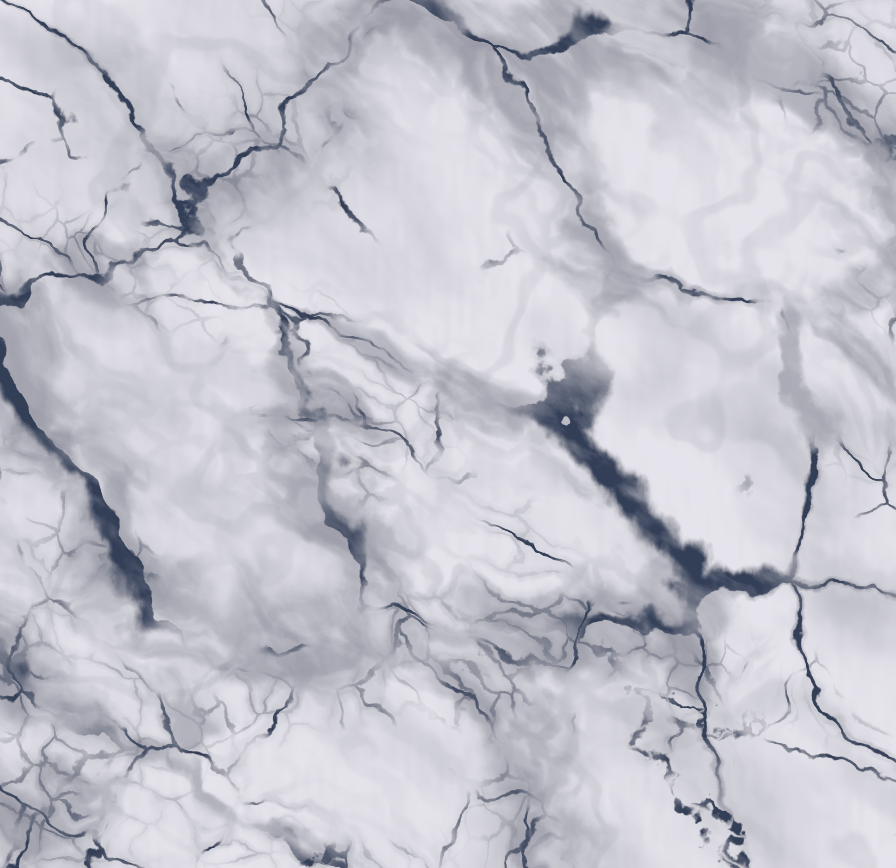
Give the GLSL for this texture, as a Shadertoy shader.

```glsl
// Brecciated white marble: pale angular blocks set in mottled grey cement and cut
// by ragged navy cracks. Three scales of warped Voronoi cells give the blocks;
// noise stretched along the drift direction decides where seams widen or darken.

#define DRIFT vec2(0.80, -0.60)
#define BLOCK_SCALE 3.5
#define SHARD_SCALE 8.5
#define CHIP_SCALE 25.0
#define WARP 0.085
#define CHATTER 0.016
#define CEMENT 0.36
#define CLOUD 0.20
#define CRACK_WIDTH 0.0036
#define WHITE vec3(0.898, 0.894, 0.924)
#define GREY vec3(0.610, 0.614, 0.658)
#define NAVY vec3(0.200, 0.245, 0.340)

vec2 hash2(vec2 p) {
    vec3 h = fract(p.xyx * vec3(0.1031, 0.1030, 0.0973));
    h += dot(h, h.yzx + 33.33);
    return fract((h.xx + h.yz) * h.zy);
}

float noise(vec2 p) {
    vec2 i = floor(p), f = fract(p);
    f = f * f * (3.0 - 2.0 * f);
    return mix(mix(hash2(i).x, hash2(i + vec2(1, 0)).x, f.x),
               mix(hash2(i + vec2(0, 1)).x, hash2(i + vec2(1, 1)).x, f.x), f.y);
}

float fbm(vec2 p) {
    float sum = 0.0, amp = 0.516;
    for (int i = 0; i < 5; i++) {
        sum += amp * noise(p);
        p = mat2(1.6, 1.2, -1.2, 1.6) * p + 5.7;
        amp *= 0.5;
    }
    return sum;
}

// x: distance to the nearest cell border, y: random value of the cell
vec2 cells(vec2 p) {
    vec2 base = floor(p), f = fract(p), nearCell = vec2(0), nearOffset = vec2(0);
    float best = 9.0;
    for (int y = -1; y <= 1; y++)
    for (int x = -1; x <= 1; x++) {
        vec2 c = vec2(x, y);
        vec2 r = c + hash2(base + c) - f;
        if (dot(r, r) < best) { best = dot(r, r); nearCell = c; nearOffset = r; }
    }
    float border = 9.0;
    for (int y = -2; y <= 2; y++)
    for (int x = -2; x <= 2; x++) {
        vec2 c = nearCell + vec2(x, y);
        vec2 r = c + hash2(base + c) - f;
        vec2 gap = r - nearOffset;
        if (dot(gap, gap) > 1e-5)
            border = min(border, dot(0.5 * (nearOffset + r), normalize(gap)));
    }
    return vec2(border, hash2(base + nearCell + 71.0).y);
}

float seam(float dist, float width) {
    return 1.0 - smoothstep(0.3 * width, width, dist);
}

void mainImage(out vec4 fragColor, in vec2 fragCoord) {
    vec2 uv = fragCoord / iResolution.y;
    vec2 flow = vec2(dot(uv, DRIFT), dot(uv, vec2(-DRIFT.y, DRIFT.x)));

    // Warped, drift-stretched space; the chatter makes borders jagged
    vec2 warp = vec2(fbm(uv * 4.0 + 3.1), fbm(uv * 4.0 + 27.4)) - 0.5;
    vec2 chatter = vec2(fbm(uv * 27.0 + 9.3), fbm(uv * 27.0 + 45.8)) - 0.5;
    vec2 q = flow * vec2(0.75, 1.1) + 2.0 * WARP * warp + 2.0 * CHATTER * chatter + 4.0;
    vec2 block = cells(q * BLOCK_SCALE);
    vec2 shard = cells(q * SHARD_SCALE + 13.0);
    vec2 chip = cells(q * CHIP_SCALE + 41.0);
    float blockEdge = block.x / BLOCK_SCALE;
    float shardEdge = shard.x / SHARD_SCALE;
    float chipEdge = chip.x / CHIP_SCALE;

    // Bands of crushed stone, and the margin where blocks break up
    float crush = smoothstep(0.42, 0.66, fbm(flow * vec2(2.0, 4.2) + 11.3));
    float margin = 1.0 - smoothstep(0.02, 0.09, blockEdge);
    float broken = crush * mix(0.25, 1.0, margin);

    // Mottled cement, clouds, tinted shards and faint healed veins
    float wisps = fbm(flow * vec2(7.0, 17.0) + 3.0 * warp);
    float mottle = smoothstep(0.30, 0.68, fbm(flow * vec2(15.0, 30.0) + 5.0 * warp + 17.0));
    float cement = CEMENT * seam(blockEdge, mix(0.008, 0.058, crush)) * (0.25 + 1.1 * mottle);
    float mortar = 0.26 * seam(shardEdge, mix(0.005, 0.020, crush)) * broken;
    float gravel = 0.22 * seam(chipEdge, 0.010) * broken * smoothstep(0.42, 0.56, wisps);
    float cloud = CLOUD * smoothstep(0.46, 0.68, fbm(flow * vec2(2.6, 5.0) + 31.7))
                * (0.3 + wisps + 0.5 * mottle) * mix(0.45, 1.0, margin);
    float tint = 0.16 * shard.y * shard.y * broken;
    float ghost = 0.09 * seam(abs(fbm(uv * 2.3 + 51.0) - 0.5), 0.016);
    float grain = 0.04 * (noise(uv * vec2(130.0, 30.0)) - 0.5) + 0.05 * (wisps - 0.5);
    float soft = max(cement + mortar + gravel + cloud + tint + ghost + grain, 0.0);
    float depth = 0.6 * (1.0 - exp(-soft / 0.6));

    // Dark cracks: borders swelling on one side, broken hairlines, a long fault
    float teeth = 0.030 * (fbm(uv * vec2(55.0, 22.0)) - 0.5);
    float swell = smoothstep(0.55, 0.74, fbm(flow * vec2(3.0, 4.0) + 61.2));
    float open = smoothstep(0.44, 0.56, fbm(uv * 5.0 + 83.0));
    float snap = smoothstep(0.34, 0.52, fbm(uv * 15.0 + 33.0));
    float oneSided = swell * step(0.5, block.y);
    float crack = seam(blockEdge + teeth * oneSided, CRACK_WIDTH + 0.030 * oneSided)
                * max(open * (0.3 + 0.7 * snap), swell);
    float hairOpen = smoothstep(0.50, 0.62, fbm(flow * vec2(4.0, 6.0) + 97.0));
    float hair = 0.85 * seam(shardEdge, 0.9 * CRACK_WIDTH) * hairOpen * snap;
    float splinter = 0.5 * seam(chipEdge, 0.0030) * hairOpen * broken * snap;
    float faultOpen = smoothstep(0.50, 0.66, fbm(flow * vec2(2.2, 3.5) + 19.0));
    float fault = seam(abs(fbm(flow * vec2(1.5, 3.6) + 0.25 * chatter + 7.7) - 0.5),
                       0.004 + 0.017 * faultOpen) * faultOpen;
    fault *= smoothstep(0.001, 0.007, chipEdge + 0.005 * wisps) * (0.35 + 0.65 * snap);
    float dark = max(max(crack, fault), max(hair, splinter));
    dark *= 0.50 + 0.95 * fbm(flow * vec2(28.0, 60.0));
    depth = mix(depth, 1.0, clamp(dark, 0.0, 1.0));

    // Tone ramp from white through grey to navy
    vec3 color = mix(WHITE, GREY, clamp(depth * 2.0, 0.0, 1.0));
    color = mix(color, NAVY, clamp(depth * 2.0 - 1.0, 0.0, 1.0));
    fragColor = vec4(color, 1.0);
}
```
